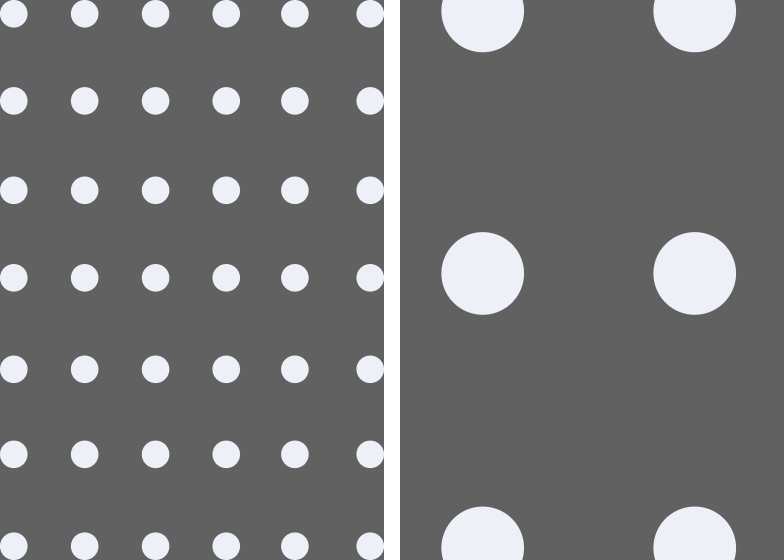
Left: the whole. Right: its middle third, enlarged.
This pattern is drawn by a Shadertoy shader. Its source:

```glsl
const vec3 GROUND_COLOR = vec3(0.38, 0.38, 0.38);
const vec3 DOT_COLOR = vec3(0.93, 0.945, 0.967);
const int COLUMNS = 6;
const int ROWS = 7;

// Lengths are fractions of the canvas height.
const float DOT_RADIUS = 0.0246;

// Small departures from even spacing, left to right and bottom to top.
const float COLUMN_SHIFT[COLUMNS] = float[COLUMNS](
    0.0, -0.0007, -0.0014, -0.0025, -0.0072, 0.0);
const float ROW_SHIFT[ROWS] = float[ROWS](
    0.0, 0.0056, -0.0010, 0.0039, 0.0017, 0.0029, 0.0);

// Signed distance to the dot of the nearest grid cell.
float dotGridDistance(vec2 point, vec2 canvasSize) {
    vec2 lastCell = vec2(COLUMNS - 1, ROWS - 1);
    vec2 pitch = (canvasSize - 2.0 * DOT_RADIUS) / lastCell;
    vec2 cell = clamp(floor((point - DOT_RADIUS) / pitch + 0.5), vec2(0.0), lastCell);
    vec2 shift = vec2(COLUMN_SHIFT[int(cell.x)], ROW_SHIFT[int(cell.y)]);
    vec2 center = DOT_RADIUS + cell * pitch + shift;
    return length(point - center) - DOT_RADIUS;
}

void mainImage(out vec4 fragColor, in vec2 fragCoord) {
    vec2 point = fragCoord / iResolution.y;
    vec2 canvasSize = iResolution.xy / iResolution.y;

    // One-pixel antialiased edge.
    float signedDistance = dotGridDistance(point, canvasSize);
    float coverage = clamp(0.5 - signedDistance * iResolution.y, 0.0, 1.0);

    fragColor = vec4(mix(GROUND_COLOR, DOT_COLOR, coverage), 1.0);
}
```
